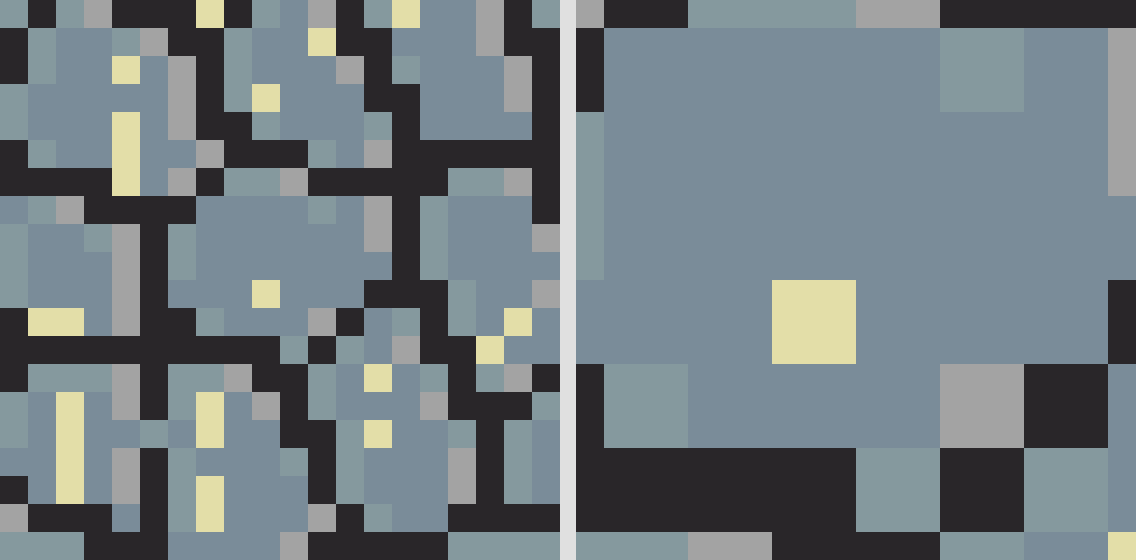
Left: the whole. Right: its middle third, enlarged.
Reproduce this texture procedurally as a Shadertoy shader.

```glsl
// Blocky cobblestones on a coarse square grid: Voronoi stones parted by dark
// one-tile joints, teal on the upper left rims, grey on the right rims, and a
// broken pale streak across each stone. Tile borders are box filtered.

#define TILES 20.0          // tiles along the canvas height
#define STONE_SIZE 6.6      // mean stone spacing, in tiles
#define JITTER 0.8          // irregularity of the stone centres
#define JOINT_GAPS 0.06     // share of joint tiles left open
#define TEAL_CHANCE 0.76    // share of upper left rim tiles tinted teal
#define GREY_CHANCE 0.74    // share of right rim tiles tinted grey
#define STREAK_REACH 2.1    // half length of a streak, in tiles
#define STREAK_FILL 0.76    // share of streak tiles kept
#define SEED 11u

const vec3 SLATE = vec3(0.48, 0.55, 0.60);
const vec3 JOINT = vec3(0.16, 0.15, 0.16);
const vec3 TEAL  = vec3(0.52, 0.60, 0.62);
const vec3 GREY  = vec3(0.64, 0.64, 0.64);
const vec3 PALE  = vec3(0.89, 0.87, 0.66);

// Integer hash of a lattice point; salt selects an independent stream.
float hash(vec2 p, uint salt) {
    uvec2 q = uvec2(ivec2(floor(p)));
    uint h = q.x * 1597334677u ^ q.y * 3812015801u ^ (salt + SEED) * 2798796415u;
    h = (h ^ (h >> 16)) * 2146121005u;
    h = (h ^ (h >> 15)) * 2221713035u;
    h ^= h >> 16;
    return float(h >> 8) / 16777216.0;
}

// Centre of the stone that owns a tile.
vec2 stoneCentre(vec2 tile) {
    vec2 home = floor(tile / STONE_SIZE);
    vec2 nearest = vec2(0.0);
    float best = 1e6;
    for (int j = -1; j <= 1; j++)
    for (int i = -1; i <= 1; i++) {
        vec2 cell = home + vec2(i, j);
        vec2 shift = vec2(hash(cell, 1u), hash(cell, 2u)) - 0.5;
        vec2 centre = (cell + 0.5 + JITTER * shift) * STONE_SIZE;
        vec2 d = tile - centre;
        if (dot(d, d) < best) { best = dot(d, d); nearest = centre; }
    }
    return nearest;
}

// A joint tile has another stone to its right or below it.
bool isJoint(vec2 tile) {
    if (hash(tile, 3u) < JOINT_GAPS) return false;
    vec2 own = stoneCentre(tile);
    return own != stoneCentre(tile + vec2(1.0, 0.0))
        || own != stoneCentre(tile - vec2(0.0, 1.0));
}

// One-tile-wide line through the stone centre at a random angle.
bool isStreak(vec2 tile) {
    vec2 centre = stoneCentre(tile);
    vec2 d = tile - floor(centre);
    float angle = 3.14159 * hash(centre * 16.0, 4u);
    vec2 dir = vec2(cos(angle), sin(angle));
    float major = max(abs(dir.x), abs(dir.y));
    float across = abs(d.x * dir.y - d.y * dir.x);
    float along = abs(dot(d, dir));
    return across < 0.5 * major && along < STREAK_REACH
        && hash(tile, 5u) < STREAK_FILL;
}

vec3 tileColor(vec2 tile) {
    if (isJoint(tile)) return JOINT;
    if (isStreak(tile)) return PALE;
    if (hash(tile, 6u) < GREY_CHANCE && isJoint(tile + vec2(1.0, 0.0))) return GREY;
    if (hash(tile, 7u) < TEAL_CHANCE
        && (isJoint(tile - vec2(1.0, 0.0)) || isJoint(tile + vec2(0.0, 1.0)))) return TEAL;
    return SLATE;
}

void mainImage(out vec4 fragColor, in vec2 fragCoord) {
    float pixel = TILES / iResolution.y;
    vec2 p = fragCoord * pixel;

    // Weigh the four tiles round the nearest corner by pixel coverage.
    vec2 corner = floor(p + 0.5);
    vec2 cover = clamp((p - corner) / pixel + 0.5, 0.0, 1.0);
    vec3 color = vec3(0.0);
    for (int j = 0; j < 2; j++)
    for (int i = 0; i < 2; i++) {
        vec2 side = vec2(i, j);
        vec2 w = mix(1.0 - cover, cover, side);
        if (w.x * w.y > 0.0) color += w.x * w.y * tileColor(corner - 1.0 + side);
    }
    fragColor = vec4(color, 1.0);
}
```
